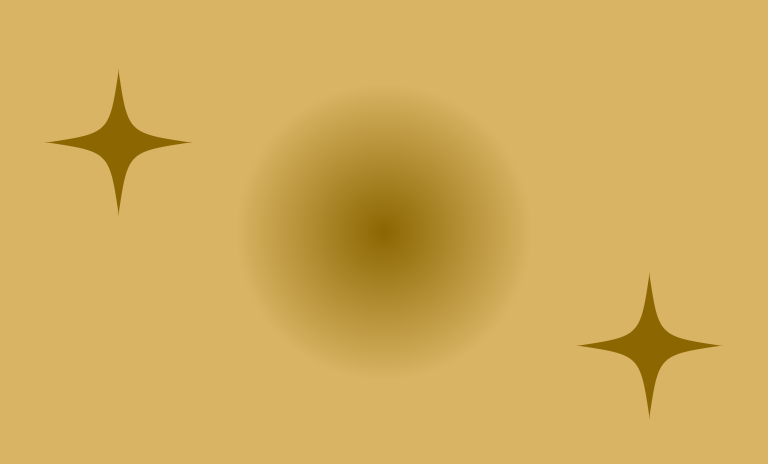
A Shadertoy shader for this background:

```glsl
// A soft round glow in the centre of a sand-coloured field, with two
// four-pointed stars at opposite sides. The glow is a linear radial blend;
// each star edge is a cubic Bezier curve solved in closed form.

// Signed distance estimate to a star of unit radius.
float starDistance(vec2 p) {
    const float waist = 0.13; // both curve controls lie at (waist, waist)
    p = abs(p);
    // Across the diagonal the curve obeys s^3 + 3s = 4|x - y|.
    float s = 2.0 * sinh(asinh(2.0 * abs(p.x - p.y)) / 3.0);
    float edge = 0.25 + 0.75 * s * s + 1.5 * waist * (1.0 - s * s);
    float slope = s * (2.0 - 4.0 * waist) / (1.0 + s * s);
    return (p.x + p.y - edge) / sqrt(2.0 + 2.0 * slope * slope);
}

void mainImage(out vec4 fragColor, in vec2 fragCoord) {
    // Centred coordinates, one unit per canvas height
    vec2 p = (fragCoord - 0.5 * iResolution.xy) / iResolution.y;
    float pixel = 1.0 / iResolution.y;

    vec3 sand = vec3(0.847, 0.706, 0.392);
    vec3 bronze = vec3(0.549, 0.400, 0.0);

    // Central glow
    float ink = 1.0 - min(length(p) / 0.32, 1.0);

    // Left and right stars
    for (float side = -1.0; side <= 1.0; side += 2.0) {
        vec2 centre = vec2(0.572 * side, -0.026 - 0.219 * side);
        float radius = 0.154;
        float d = radius * starDistance((p - centre) / radius);
        ink = max(ink, clamp(0.5 - d / pixel, 0.0, 1.0));
    }

    fragColor = vec4(mix(sand, bronze, ink), 1.0);
}
```
